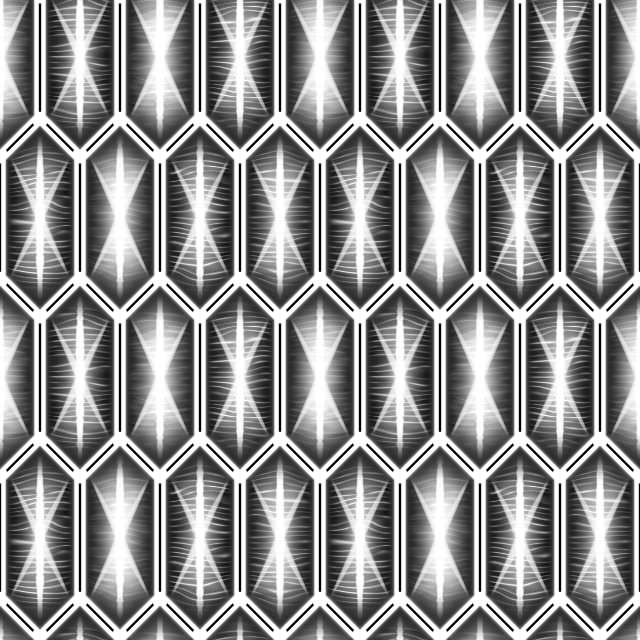
Write a WebGL 1 fragment shader that draws this pattern.

```glsl
precision highp float;
// Staggered rows of tall hexagons framed by white bands with black slots.
// Each cell holds a glowing spindle, crossed wedge rays and fine streaks;
// roughness and streaks vary over a block of four columns by two rows.

#define COLUMNS 8.0        // cells across; lengths below are in cell widths
#define ROW_SHIFT 1.28     // height of the lowest full row
#define BAND 0.066         // half width of the white frame
#define RIM 0.016          // softness of the grey frame edge
#define SLOT 0.0145        // half width of the black slots
#define RAY_SLOPE 0.5      // sideways run of the rays per height
#define RAY_REACH 0.74     // height where the rays end
#define STREAKS 13.0       // streaks per cell width of height
#define STREAK_GAIN 0.42   // streak contrast

uniform vec2 u_resolution;

float hash(vec2 p) {
  vec3 q = fract(vec3(p.xyx) * 0.1031);
  q += dot(q, q.yzx + 33.33);
  return fract((q.x + q.y) * q.z);
}

float noise(vec2 p) {
  vec2 i = floor(p), f = fract(p);
  f = f * f * (3.0 - 2.0 * f);
  return mix(mix(hash(i), hash(i + vec2(1.0, 0.0)), f.x),
             mix(hash(i + vec2(0.0, 1.0)), hash(i + 1.0), f.x), f.y);
}

// Distance inward from the outline of a hexagon 1 wide and 2.5 tall
float hexInset(vec2 p) {
  p = abs(p);
  return min(0.5 - p.x, (1.25 - p.x - p.y) * 0.7071);
}

// Signed distance to the black slots lying along the hexagon sides
float slotDistance(vec2 p) {
  p = abs(p);
  float upright = max(abs(0.5 - p.x) - SLOT, p.y - 0.677);
  float across = abs(1.25 - p.x - p.y) * 0.7071 - SLOT;
  float along = abs(p.x - p.y + 0.75) * 0.7071 - 0.235;
  return min(upright, max(across, along));
}

// Grey level of the lit cell interior
float cellGlow(vec2 p, float inset, vec2 id) {
  vec2 a = abs(p);
  vec2 seed = id * vec2(37.0, 61.0) + 100.0;
  float soft = mod(id.x, 2.0) * (1.0 - 0.7 * step(2.5, id.x) * (1.0 - id.y));
  float rough = mix(0.75 + 0.25 * hash(seed), 0.25, soft);

  // Dark shell and broad halo
  float light = 0.11 + 0.2 * smoothstep(0.06, 0.38, inset);
  light += mix(0.22, 0.4, soft) * exp(-16.0 * p.x * p.x - 1.8 * p.y * p.y);

  // Pale fans above and below the waist
  float reach = 1.0 - smoothstep(RAY_REACH * 0.55, RAY_REACH * 1.35, a.y);
  float fan = 1.0 - smoothstep(-0.03, 0.02, a.x - RAY_SLOPE * a.y - 0.015);
  light += fan * reach * mix(0.22, 0.32, soft);

  // Curved horizontal streaks, broken up by noise
  float level = p.y * (1.0 + 0.5 * p.x * p.x);
  float warp = noise(seed + vec2(p.x * 3.0, level * 7.0));
  float comb = 0.5 + 0.5 * cos(6.2832 * (STREAKS * level + 1.4 * warp));
  float patches = noise(seed + vec2(p.x * 5.0 + 9.0, level * 19.0));
  float zone = smoothstep(0.08, 0.2, inset) * (1.0 - smoothstep(0.7, 0.98, a.y));
  float streak = pow(comb, 5.0) * (0.3 + patches) - 0.22;
  light += STREAK_GAIN * rough * zone * streak;
  light += 0.12 * zone * (patches - 0.5);

  // Wedge rays, wide at the waist and pointed at the tips
  float taper = clamp(a.y / RAY_REACH, 0.0, 1.0);
  float width = mix(0.085, 0.016, taper);
  float off = abs(a.x - RAY_SLOPE * a.y + 0.01);
  float ray = (1.0 - smoothstep(width * 0.45, width, off))
            * (1.0 - smoothstep(RAY_REACH * 0.8, RAY_REACH, a.y));
  light = mix(light, 0.97, ray * mix(0.85, 0.42, taper));

  // White spindle and bright waist
  float ragged = 0.016 * (noise(seed + vec2(3.0, p.y * 24.0)) - 0.5);
  float core = 0.075 * (1.0 - 0.55 * a.y) + ragged;
  float spindle = (1.0 - smoothstep(core * 0.55, core * 1.15, a.x))
                * (1.0 - smoothstep(0.65, 1.06, a.y));
  float waist = exp(-90.0 * p.x * p.x - 8.0 * p.y * p.y);
  light = mix(light, 1.0, max(spindle, 0.8 * waist));
  return clamp(light, 0.0, 1.0);
}

void main() {
  vec2 uv = gl_FragCoord.xy / u_resolution * COLUMNS;
  float pixel = COLUMNS / min(u_resolution.x, u_resolution.y);

  // Nearest cell of the two interleaved row sets
  vec2 pitch = vec2(1.0, 4.0);
  vec2 q = uv - vec2(0.5, ROW_SHIFT);
  vec2 r = q - vec2(0.5, 2.0);
  vec2 qi = floor(q / pitch + 0.5), ri = floor(r / pitch + 0.5);
  vec2 p = q - qi * pitch, other = r - ri * pitch;
  vec2 id = vec2(mod(qi.x, 4.0), 0.0);
  if (hexInset(other) > hexInset(p)) {
    p = other;
    id = vec2(mod(ri.x, 4.0), 1.0);
  }
  float inset = hexInset(p);

  // Interior, soft grey rim, white frame, black slots
  float shade = cellGlow(p, inset, id);
  shade = mix(shade, 0.8, exp(-max(inset - BAND, 0.0) / RIM));
  shade = mix(1.0, shade, smoothstep(BAND - pixel, BAND + pixel, inset));
  shade *= smoothstep(-0.7 * pixel, 0.7 * pixel, slotDistance(p));
  gl_FragColor = vec4(vec3(shade), 1.0);
}
```
